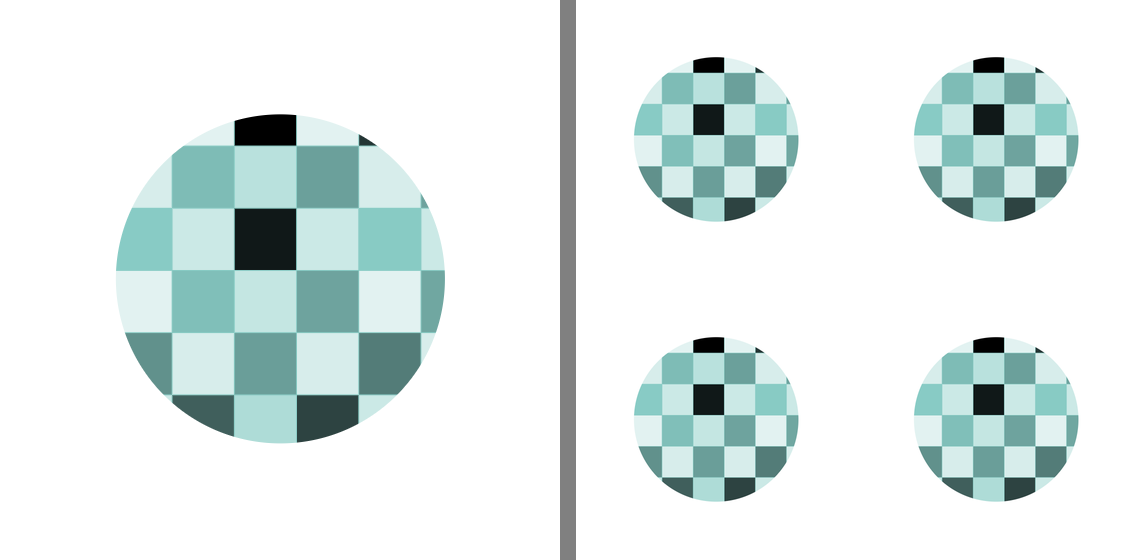
Left: one tile. Right: repeated 2 by 2.
A WebGL 1 fragment shader for this background:

```glsl
precision highp float;
// A white field with one disc of teal checkered tiles, split by hairlines.

#define TILES 9.0                       // tiles per canvas side
#define GRID_ORIGIN vec2(-0.1927, 0.2393) // top left corner of tile (1, 1)
#define DISC_CENTER vec2(0.0007, 0.0020)
#define DISC_RADIUS 0.2938
#define LINE_HALF 0.0008
#define ACCENT_COLUMN 2.0               // column holding the near-black tiles
#define TEAL vec3(0.535, 0.798, 0.771)
#define WHITE vec3(1.0)

uniform vec2 u_resolution;

// Tint or shade of one tile; x counts columns rightward, y counts rows down.
vec3 tileColor(vec2 tile) {
  float rowWave = sin(2.0944 * (tile.y - 1.0));
  float isAccent = 1.0 - step(0.5, abs(tile.x - ACCENT_COLUMN));

  // Even tiles: teal shaded towards black, darkest at the top and bottom.
  if (mod(tile.x + tile.y, 2.0) < 0.5) {
    float fromMiddle = tile.y - 2.3;
    float shade = 1.0 - 0.1 * fromMiddle * fromMiddle
                + 0.12 * rowWave + 0.1 * sin(1.2 * tile.x);
    float accent = isAccent * step(tile.y, 2.5);
    return TEAL * clamp(mix(shade, 0.06 * tile.y, accent), 0.0, 1.0);
  }

  // Odd tiles: teal tinted towards white.
  float tint = 0.34 + 0.25 * isAccent + 0.11 * rowWave;
  return mix(WHITE, TEAL, tint);
}

// Share of a pixel covered by a line at the given distance.
float lineCoverage(float dist, float pixel) {
  float inner = max(dist - 0.5 * pixel, -LINE_HALF);
  float outer = min(dist + 0.5 * pixel, LINE_HALF);
  return clamp((outer - inner) / pixel, 0.0, 1.0);
}

void main() {
  float side = min(u_resolution.x, u_resolution.y);
  float pixel = 1.0 / side;
  vec2 p = (gl_FragCoord.xy - 0.5 * u_resolution) / side;

  // Tiles
  vec2 grid = (p - GRID_ORIGIN) * vec2(1.0, -1.0) * TILES;
  vec3 color = tileColor(floor(grid) + 1.0);

  // Hairlines between tiles
  vec2 cell = fract(grid);
  vec2 toEdge = min(cell, 1.0 - cell) / TILES;
  color = mix(color, TEAL, lineCoverage(min(toEdge.x, toEdge.y), pixel));

  // Disc over the white field, which reaches every border and so tiles
  float discEdge = length(p - DISC_CENTER) - DISC_RADIUS;
  float disc = clamp(0.5 - discEdge / pixel, 0.0, 1.0);
  gl_FragColor = vec4(mix(WHITE, color, disc), 1.0);
}
```
